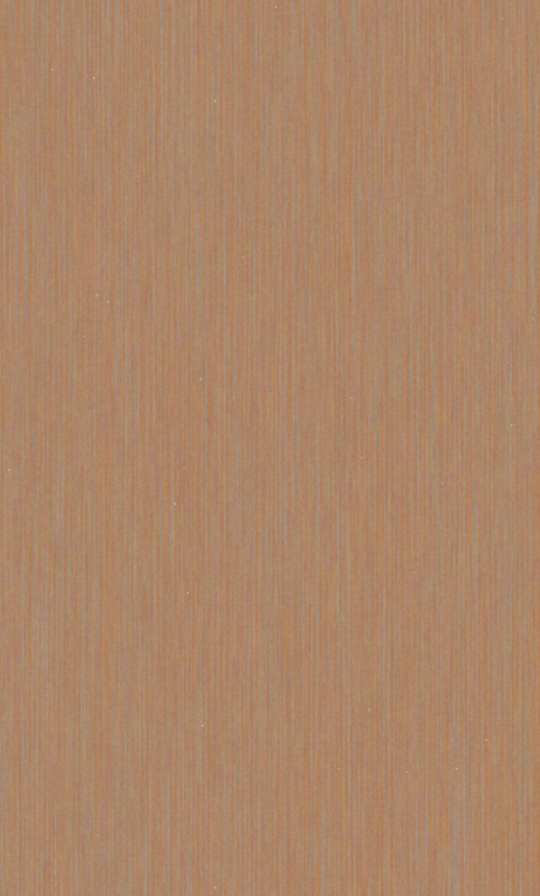
Reproduce this texture procedurally as a Shadertoy shader.

```glsl
// Fine vertical strie fabric: narrow warm ribs on a tan ground, crossed by
// long broken grey threads. Ribs are a jittered pinstripe, fibres and grain
// are stretched value noise, and a sparse grid scatters faint pale flecks.

const vec3 WARM_TAN = vec3(0.695, 0.503, 0.360);
const vec3 COOL_TAN = vec3(0.645, 0.552, 0.476);
const vec3 THREAD_GREY = vec3(0.630, 0.580, 0.545);
const vec3 FLECK_PALE = vec3(0.760, 0.670, 0.580);
const vec3 ROSE_TINT = vec3(0.002, -0.016, 0.012);

const float WARM_SHARE = 0.60;       // mean position between cool and warm
const float RIBS = 172.0;            // ribs per canvas height
const float RIB_CONTRAST = 0.36;
const float STRIE_CONTRAST = 0.50;   // long narrow streaks
const float FIBRE_CONTRAST = 0.55;   // short fibres
const float GRAIN_CONTRAST = 0.060;  // brightness of the grain
const float SHADE_CONTRAST = 0.050;  // brightness of the fibres
const float THREAD_COLUMNS = 125.0;
const float THREAD_HALF_WIDTH = 0.0008;
const float THREAD_STRENGTH = 0.80;
const float FLECK_CELLS = 60.0;
const float FLECK_SHARE = 0.022;

// Integer hash to the range 0..1
float hash(vec2 cell, uint seed) {
    uvec2 q = uvec2(ivec2(cell)) * uvec2(1597u, 3643u);
    uint h = (q.x ^ (q.y + seed * 7919u)) * 74747u + seed;
    h = (h ^ (h >> 15u)) * 73939u;
    h = (h ^ (h >> 13u)) * 51787u;
    h ^= h >> 16u;
    return float(h & 65535u) / 65535.0;
}

float valueNoise(vec2 p, uint seed) {
    vec2 cell = floor(p);
    vec2 f = fract(p);
    f = f * f * (3.0 - 2.0 * f);
    float low = mix(hash(cell, seed), hash(cell + vec2(1, 0), seed), f.x);
    float high = mix(hash(cell + vec2(0, 1), seed), hash(cell + vec2(1, 1), seed), f.x);
    return mix(low, high, f.y);
}

// Value noise centred on zero
float wave(vec2 p, uint seed) {
    return valueNoise(p, seed) - 0.5;
}

// Narrow ribs from -1 to 1, uneven in spacing and fading along their length
float ribs(vec2 p) {
    float phase = p.x * RIBS + 1.1 * wave(vec2(p.x * 60.0, p.y * 1.5), 31u);
    float rib = floor(phase);
    float fade = valueNoise(vec2(rib + 0.001, p.y * 6.0), 32u);
    return cos(6.2832 * (phase - rib - 0.5)) * mix(0.25, 1.4, fade);
}

// Coverage of the thin broken threads, one per jittered column
float threads(vec2 p, float pixel) {
    float coverage = 0.0;
    float base = floor(p.x * THREAD_COLUMNS);
    for (int i = -1; i <= 1; i++) {
        float column = base + float(i);
        float jitter = hash(vec2(column, 3.0), 11u);
        float centre = (column + 0.1 + 0.8 * jitter) / THREAD_COLUMNS;
        float line = 1.0 - smoothstep(THREAD_HALF_WIDTH - 0.5 * pixel,
                                      THREAD_HALF_WIDTH + 0.5 * pixel, abs(p.x - centre));
        float presence = valueNoise(vec2(column + 0.001, p.y * 6.0 + 9.0 * jitter), 12u);
        float wear = valueNoise(vec2(column + 0.001, p.y * 160.0), 13u);
        float strength = smoothstep(0.58, 0.95, presence) * mix(0.35, 1.0, wear);
        coverage = max(coverage, line * strength);
    }
    return coverage;
}

// Coverage of the small pale flecks
float flecks(vec2 p, float pixel) {
    vec2 cell = floor(p * FLECK_CELLS);
    vec2 offset = 0.2 + 0.6 * vec2(hash(cell, 21u), hash(cell, 22u));
    vec2 d = p - (cell + offset) / FLECK_CELLS;
    float radius = mix(0.0007, 0.0014, hash(cell, 23u));
    float spot = 1.0 - smoothstep(radius - 0.5 * pixel, radius + 0.5 * pixel, length(d));
    return spot * step(hash(cell, 24u), FLECK_SHARE) * mix(0.3, 0.9, hash(cell, 25u));
}

void mainImage(out vec4 fragColor, in vec2 fragCoord) {
    vec2 p = fragCoord / iResolution.y;
    float pixel = 1.0 / iResolution.y;

    // Warm ribs, long streaks and short fibres over a faint drift
    float fibre = wave(p * vec2(500.0, 45.0), 2u);
    float warmth = WARM_SHARE + RIB_CONTRAST * ribs(p)
                 + STRIE_CONTRAST * wave(p * vec2(370.0, 7.0), 1u)
                 + FIBRE_CONTRAST * fibre
                 + 0.12 * wave(p * vec2(5.0, 2.0), 3u);
    vec3 color = mix(COOL_TAN, WARM_TAN, clamp(warmth, -0.1, 1.15));
    color += ROSE_TINT * 2.0 * wave(p * vec2(260.0, 90.0), 6u);

    // Cool threads and pale flecks
    color = mix(color, THREAD_GREY, THREAD_STRENGTH * threads(p, pixel));
    color = mix(color, FLECK_PALE, flecks(p, pixel));

    // Fine grain and darker fibres
    float grain = wave(p * vec2(505.0, 410.0), 4u);
    float shade = wave(p * vec2(430.0, 24.0), 5u);
    color *= 1.0 + GRAIN_CONTRAST * grain + SHADE_CONTRAST * shade;

    fragColor = vec4(color, 1.0);
}
```
